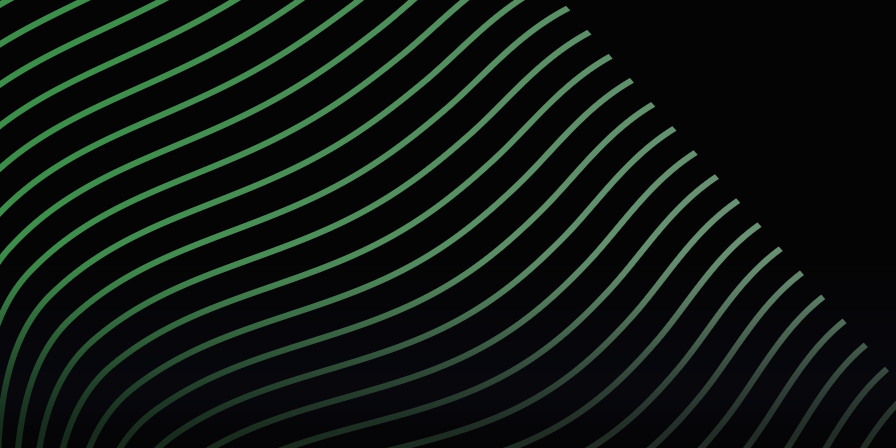
Write a Shadertoy shader that draws this background.

```glsl
float squareAbove(float x) {
    float above = max(x, 0.0);
    return above * above;
}

// Line number at a point: whole values lie on the centre of a line.
// across counts lines along the cut edge, depth is the distance from it.
float linePhase(float across, float depth) {
    float sway = 0.375 - 0.265 * cos((depth - 1.55) * 1.0134)
               + 0.3 * squareAbove(1.35 - depth)
               - 0.185 * squareAbove(depth - 4.95);
    float spread = depth * (4.65 - depth)
                 * (0.0122 + 0.005 * depth - 0.00065 * depth * depth);
    return across * (1.0 - spread) + depth * sway;
}

vec3 backgroundColor(float height) {
    float haze = smoothstep(0.5, 0.12, height) * smoothstep(-0.03, 0.13, height);
    return mix(vec3(0.016, 0.016, 0.018), vec3(0.026, 0.027, 0.048), haze);
}

vec3 lineColor(vec2 p) {
    vec3 green = vec3(0.235, 0.555, 0.29);
    vec3 sage = vec3(0.42, 0.57, 0.46);
    float paleness = smoothstep(0.0, 2.1, p.x + 0.35 * (1.0 - p.y));
    return mix(green, sage, paleness);
}

void mainImage(out vec4 fragColor, in vec2 fragCoord) {
    vec2 p = fragCoord / iResolution.y;
    p.x += 1.0 - 0.5 * iResolution.x / iResolution.y;

    // Axes along the diagonal cut and into the striped area
    vec2 fromCut = p - vec2(1.2682, 0.9818);
    float across = dot(fromCut, vec2(0.662, -0.749)) * 13.96;
    float depth = dot(fromCut, vec2(-0.749, -0.662)) * 3.84;

    // Even stroke width from the phase gradient
    float phase = linePhase(across, depth);
    float slope = length(vec2(dFdx(phase), dFdy(phase)));
    float pixelDistance = abs(fract(phase + 0.5) - 0.5) / max(slope, 1e-5);
    float stroke = clamp(0.0068 * iResolution.y - pixelDistance + 0.5, 0.0, 1.0);

    // Cut the strokes at the diagonal and dim them near the bottom
    float inside = clamp(depth / 3.84 * iResolution.y + 0.5, 0.0, 1.0);
    float opacity = mix(0.28, 1.0, smoothstep(0.0, 0.48, p.y));

    vec3 color = mix(backgroundColor(p.y), lineColor(p), stroke * inside * opacity);
    fragColor = vec4(color, 1.0);
}
```
